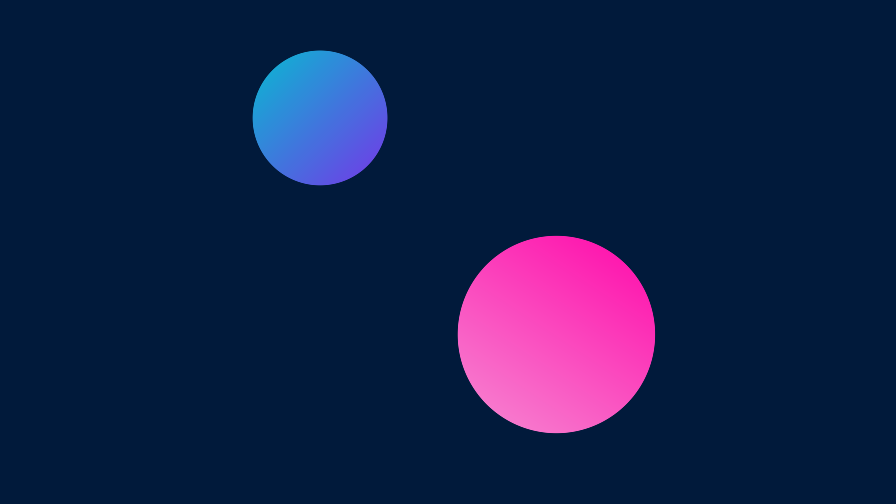
Give the GLSL for this background, as a Shadertoy shader.

```glsl
// Two flat discs, each filled with a linear gradient, on a deep navy field.
// Each disc is a circle distance function with an antialiased edge; its
// gradient runs across the square that bounds it. Lengths are canvas heights.

const vec3 NAVY   = vec3(0.004, 0.102, 0.230);
const vec3 CYAN   = vec3(0.030, 0.730, 0.820);
const vec3 VIOLET = vec3(0.460, 0.210, 0.910);
const vec3 ROSE   = vec3(0.965, 0.540, 0.825);
const vec3 PINK   = vec3(1.000, 0.030, 0.665);

// Signed distance to a circle, negative inside
float circleDistance(vec2 p, float radius) {
    return length(p) - radius;
}

// Coverage of a shape, softened over one pixel
float coverage(float dist, float pixel) {
    return 1.0 - smoothstep(-0.5 * pixel, 0.5 * pixel, dist);
}

// Gradient along a direction, from corner to corner of the bounding square
vec3 linearGradient(vec2 p, float radius, vec2 direction, vec3 from, vec3 to) {
    vec2 d = normalize(direction);
    float halfSpan = radius * (abs(d.x) + abs(d.y));
    return mix(from, to, clamp(0.5 + 0.5 * dot(p, d) / halfSpan, 0.0, 1.0));
}

// Lay one gradient disc over the colour below
vec3 paintDisc(vec3 below, vec2 p, float radius, vec2 direction,
               vec3 from, vec3 to, float pixel) {
    vec3 fill = linearGradient(p, radius, direction, from, to);
    return mix(below, fill, coverage(circleDistance(p, radius), pixel));
}

void mainImage(out vec4 fragColor, in vec2 fragCoord) {
    float pixel = 1.0 / iResolution.y;
    vec2 uv = fragCoord * pixel;

    vec3 color = NAVY;

    // Small disc, upper left
    color = paintDisc(color, uv - vec2(0.635, 0.766), 0.1338,
                      vec2(1.0, -1.0), CYAN, VIOLET, pixel);

    // Large disc, lower right
    color = paintDisc(color, uv - vec2(1.104, 0.3363), 0.1959,
                      vec2(0.55, 0.83), ROSE, PINK, pixel);

    fragColor = vec4(color, 1.0);
}
```
